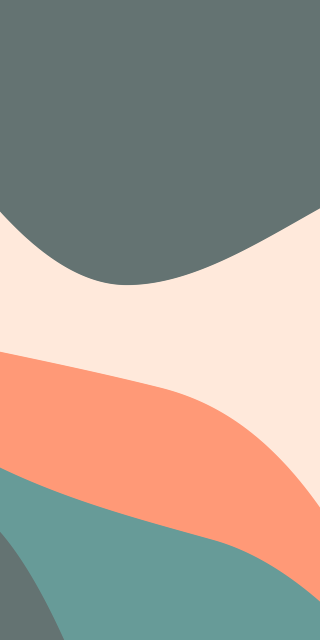
This background is drawn by a Shadertoy shader. Its source:

```glsl
#define SLATE vec3(0.392, 0.451, 0.447)
#define CREAM vec3(1.000, 0.914, 0.859)
#define CORAL vec3(1.000, 0.600, 0.467)
#define TEAL  vec3(0.404, 0.608, 0.596)
#define EDGE_SOFTNESS 0.6

// Cubic through two knots, each given as (x, height, slope)
float cubicSpan(float x, vec3 a, vec3 b) {
    float span = b.x - a.x;
    float t = clamp((x - a.x) / span, 0.0, 1.0);
    float s = 1.0 - t;
    float ease = t * t * (3.0 - 2.0 * t);
    return mix(a.y, b.y, ease) + span * t * s * (s * a.z - t * b.z);
}

// Smooth curve through three knots
float curve(float x, vec3 a, vec3 b, vec3 c) {
    return x < b.x ? cubicSpan(x, a, b) : cubicSpan(x, b, c);
}

// Antialiased coverage of the area below a curve
float below(float y, float height) {
    float d = height - y;
    float w = EDGE_SOFTNESS * max(length(vec2(dFdx(d), dFdy(d))), 1e-5);
    return smoothstep(-w, w, d);
}

void mainImage(out vec4 fragColor, in vec2 fragCoord) {
    // Canvas spans 1 across and 2 up
    vec2 p = fragCoord / iResolution.xy * vec2(1.0, 2.0);

    // Upper edges of the layers
    float valley = curve(p.x, vec3(0.0, 1.339, -1.10), vec3(0.396, 1.109, 0.0), vec3(1.0, 1.349, 0.56));
    float dune = curve(p.x, vec3(0.0, 0.901, -0.21), vec3(0.5, 0.789, -0.25), vec3(1.0, 0.414, -1.42));
    float hill = curve(p.x, vec3(0.0, 0.539, -0.48), vec3(0.667, 0.3125, -0.28), vec3(1.0, 0.120, -0.87));
    float corner = cubicSpan(p.x, vec3(0.0, 0.3385, -1.15), vec3(0.25, -0.115, -2.45));

    // Paint from back to front
    vec3 color = SLATE;
    color = mix(color, CREAM, below(p.y, valley));
    color = mix(color, CORAL, below(p.y, dune));
    color = mix(color, TEAL, below(p.y, hill));
    color = mix(color, SLATE, below(p.y, corner));

    fragColor = vec4(color, 1.0);
}
```
